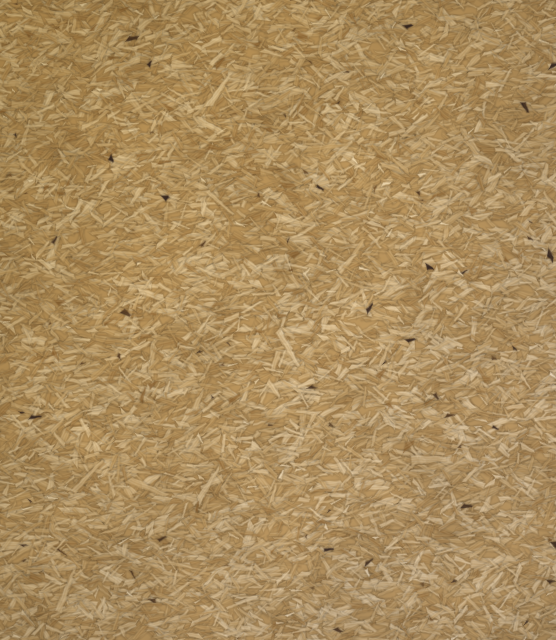
Give the GLSL for this texture, as a WebGL 2 fragment shader.

```glsl
#version 300 es
precision highp float;

uniform vec2 u_resolution;
out vec4 fragColor;

// Wood tones, from bark (tone -1) through deep (0) and tan (0.5) to pale (1)
const vec3 BARK = vec3(0.17, 0.12, 0.11);
const vec3 DEEP = vec3(0.51, 0.355, 0.17);
const vec3 TAN = vec3(0.725, 0.595, 0.388);
const vec3 PALE = vec3(0.87, 0.785, 0.635);

// Chip layers, sizes as shares of the canvas height
const int CHIP_LAYERS = 9;
const float COARSE_CELL = 0.048;
const float FINE_CELL = 0.021;
const vec2 CHIP_SIZE = vec2(0.75, 0.18);
const vec2 CHIP_TONES = vec2(0.27, 0.94);
const float CHIP_OPACITY = 0.74;

// Lie of the chips, and their relief
const float ANGLE_SPREAD = 1.45;
const float ANGLE_TILT = 0.12;
const float EDGE_SOFTNESS = 0.0018;
const float SHADOW_WIDTH = 0.0045;
const float SHADOW_DEPTH = 0.10;
const float GRAIN_DEPTH = 0.07;

// Broad unevenness of the board
const float MOTTLE_DEPTH = 0.022;

vec4 hash4(vec3 p) {
    vec4 q = fract(p.xyzx * vec4(0.1031, 0.1030, 0.0973, 0.1099));
    q += dot(q, q.wzxy + 33.33);
    return fract((q.xxyz + q.yzzw) * q.zywx);
}

vec3 woodColour(float tone) {
    if (tone < 0.0) return mix(DEEP, BARK, min(-tone, 1.0));
    return tone < 0.5 ? mix(DEEP, TAN, tone * 2.0)
                      : mix(TAN, PALE, tone * 2.0 - 1.0);
}

// Splinter with skewed ends, a tapering width and a slightly wavy edge
float chipDistance(vec2 p, vec2 halfSize, vec4 rnd) {
    p.x += p.y * (rnd.x - 0.5) * 2.4;
    p.y += halfSize.y * 0.12 * sin(p.x / halfSize.y * 1.3 + rnd.y * 6.28);
    float taper = 1.0 - 0.5 * rnd.z + (rnd.w - 0.5) * p.x / halfSize.x;
    vec2 d = abs(p) - halfSize * vec2(1.0, taper);
    return length(max(d, 0.0)) + min(max(d.x, d.y), 0.0);
}

// Layered sines running along the chip
float grain(vec2 p, float phase) {
    float wave = sin(p.y * 1700.0 + sin(p.x * 130.0 + phase) * 1.5 + phase);
    return 0.6 * wave + 0.4 * sin(p.y * 800.0 + p.x * 210.0 + phase * 2.0);
}

// Paints one jittered chip per grid cell over the colour below
void scatter(inout vec3 colour, vec2 p, float cell, float seed,
             float density, vec2 size, vec2 tones, float opacity) {
    float edge = max(EDGE_SOFTNESS, 0.8 / u_resolution.y);
    vec2 home = floor(p / cell);
    for (int j = -1; j <= 1; j++) {
        for (int i = -1; i <= 1; i++) {
            vec2 id = home + vec2(i, j);
            vec4 place = hash4(vec3(id + 71.0, seed));
            vec4 form = hash4(vec3(id + 193.0, seed + 37.0));
            vec4 detail = hash4(vec3(id + 311.0, seed + 83.0));
            if (detail.w > density) continue;

            float angle = (place.z + place.w - 1.0) * ANGLE_SPREAD + ANGLE_TILT;
            vec2 axis = vec2(cos(angle), sin(angle));
            vec2 offset = p - (id + place.xy) * cell;
            vec2 q = vec2(dot(offset, axis), dot(offset, vec2(-axis.y, axis.x)));
            vec2 halfSize = size * cell * mix(vec2(0.32), vec2(1.0), form.xy);

            float d = chipDistance(q, halfSize, detail);
            float cover = smoothstep(edge, -edge, d) * opacity;
            float shadow = 1.0 - smoothstep(0.0, SHADOW_WIDTH, d);
            float tone = mix(tones.x, tones.y, form.z);
            tone += GRAIN_DEPTH * grain(q, form.w * 6.28);
            tone += 0.08 * clamp(q.y / halfSize.y, -1.0, 1.0);

            colour *= 1.0 - SHADOW_DEPTH * shadow * opacity;
            colour = mix(colour, woodColour(tone), cover);
        }
    }
}

// Layered sines bent by each other, for patches of many chips
float mottle(vec2 p) {
    vec2 bent = p + 0.05 * sin(p.yx * vec2(17.0, 23.0) + vec2(1.0, 4.0));
    return sin(bent.x * 13.0 + bent.y * 9.0) * sin(bent.y * 15.0 - bent.x * 4.0)
         + 0.8 * sin(bent.x * 37.0 - bent.y * 21.0) * sin(bent.y * 44.0 + 2.0)
         + 0.7 * sin(bent.x * 71.0 + bent.y * 35.0) * sin(bent.y * 93.0 - bent.x * 28.0);
}

// Soft lamp light, warmer to the upper left and dimmer at the corners
vec3 lighting(vec2 uv) {
    vec2 fromLamp = uv - vec2(0.58, 0.47);
    float level = 1.05 - 0.27 * dot(fromLamp, fromLamp);
    float warmth = clamp(0.55 * (1.0 - uv.x) + 0.6 * uv.y - 0.25, 0.0, 1.0);
    return level * mix(vec3(1.0, 1.0, 1.03), vec3(1.01, 0.975, 0.84), warmth);
}

void main() {
    vec2 p = gl_FragCoord.xy / u_resolution.y;
    vec3 colour = woodColour(0.42);
    for (int k = 0; k < CHIP_LAYERS; k++) {
        float height = float(k) / float(CHIP_LAYERS - 1);
        scatter(colour, p, mix(COARSE_CELL, FINE_CELL, height),
                float(k) * 7.0 + 5.0, 1.0, CHIP_SIZE, CHIP_TONES, CHIP_OPACITY);
    }
    // Long slivers, rusty bits, bright glints and bark
    scatter(colour, p, 0.08, 101.0, 0.22, vec2(0.45, 0.07), vec2(0.4, 0.95), 0.7);
    scatter(colour, p, 0.05, 113.0, 0.19, vec2(0.22, 0.10), vec2(0.0, 0.25), 0.7);
    scatter(colour, p, 0.03, 127.0, 0.14, vec2(0.28, 0.07), vec2(0.9, 1.2), 0.8);
    scatter(colour, p, 0.07, 139.0, 0.22, vec2(0.13, 0.055), vec2(-1.0, -0.5), 0.9);
    scatter(colour, p, 0.04, 151.0, 0.11, vec2(0.09, 0.06), vec2(-0.9, -0.2), 0.8);

    colour *= lighting(gl_FragCoord.xy / u_resolution) * (1.0 + MOTTLE_DEPTH * mottle(p));
    fragColor = vec4(clamp(colour, 0.0, 1.0), 1.0);
}
```
